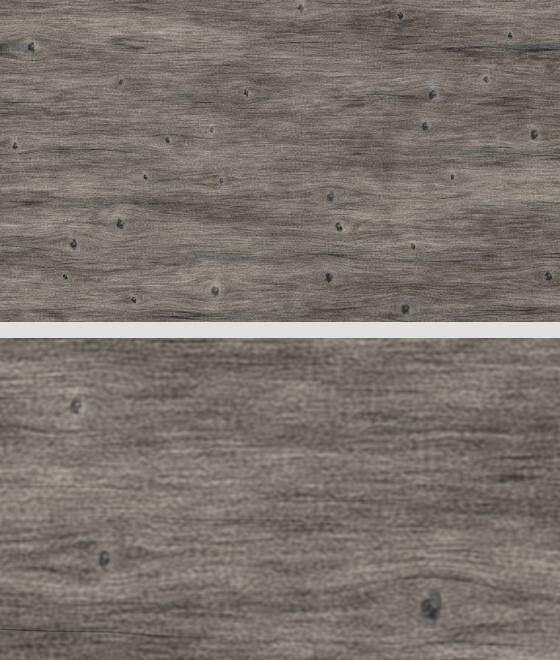
Top, the full canvas; bottom, a detail of the centre.
Reproduce this texture procedurally as a Shadertoy shader.

```glsl
// Weathered grey-brown wood with a horizontal grain: stretched gradient noise
// in several scales, bent around scattered knots, with bluish dark streaks
// and thin cracks along wavering rows.

vec2 hash2(vec2 cell) {
    vec3 q = fract(cell.xyx * vec3(0.1031, 0.1030, 0.0973));
    q += dot(q, q.yzx + 33.33);
    return fract((q.xx + q.yz) * q.zy);
}

float corner(vec2 cell, vec2 offset) {
    return dot(hash2(cell) * 2.0 - 1.0, offset);
}

float gradientNoise(vec2 p) {
    vec2 i = floor(p), f = p - i, e = vec2(1.0, 0.0);
    vec2 u = f * f * f * (f * (f * 6.0 - 15.0) + 10.0);
    return mix(mix(corner(i, f), corner(i + e, f - e), u.x),
               mix(corner(i + e.yx, f - e.yx), corner(i + 1.0, f - 1.0), u.x), u.y);
}

// Adds up the nearby knots: x = grain bend, y = dark core, z = pale halo
vec3 knotField(vec2 p) {
    vec3 field = vec3(0.0);
    vec2 cellSize = vec2(0.29, 0.166);
    vec2 home = floor(p / cellSize);
    for (int j = -1; j <= 1; j++)
    for (int i = -1; i <= 1; i++) {
        vec2 cell = home + vec2(i, j);
        vec2 shape = hash2(cell + 71.0);
        if (shape.x > 0.75) continue;
        vec2 d = p - (cell + 0.12 + 0.76 * hash2(cell + 17.0)) * cellSize;
        float size = mix(0.006, 0.0125, shape.y * shape.y);
        float strength = 0.7 + 0.6 * shape.x;
        vec2 k = d / size;
        k.x += 0.5 * k.y * (shape.x - 0.3);
        float r = length(k * vec2(1.0, 0.75)) + 0.9 * gradientNoise(k * 0.9 + cell * 9.0);
        float core = 1.0 - smoothstep(0.5, 1.2, r);
        float pupil = 1.0 - smoothstep(0.1, 0.6, length(k - vec2(0.3, 0.35)));
        field.x += d.y * exp(-dot(k * k, vec2(0.02, 0.06)));
        field.y += strength * core * (1.0 - 0.7 * pupil);
        field.z += 0.8 * exp(-2.5 * (r - 1.5) * (r - 1.5)) * smoothstep(-1.0, 1.5, k.x + k.y)
                 + 0.45 * exp(-dot(k * k, vec2(0.5, 0.025)));
    }
    return field;
}

void mainImage(out vec4 fragColor, in vec2 fragCoord) {
    vec2 p = fragCoord / iResolution.y;
    vec3 knot = knotField(p);

    // Grain coordinates: slow waves plus the bend around knots
    vec2 g = p;
    g.y += 0.016 * gradientNoise(p * vec2(2.0, 5.0) + 3.0)
         + 0.004 * gradientNoise(p * vec2(9.0, 14.0)) - 0.8 * knot.x;

    // Broad bands, streaks and fine fibres
    float broad = gradientNoise(g * vec2(1.0, 8.0) + 11.0)
                + 0.75 * gradientNoise(g * vec2(2.2, 18.0) + 5.0);
    float streak = gradientNoise(g * vec2(3.0, 42.0) + 23.0)
                 + 0.8 * gradientNoise(g * vec2(6.0, 85.0) + 31.0);
    float fibre = gradientNoise(g * vec2(13.0, 150.0) + 47.0)
                + 0.9 * gradientNoise(g * vec2(32.0, 205.0) + 53.0);
    float speckle = gradientNoise(p * vec2(165.0, 215.0) + 61.0);
    float blotch = gradientNoise(p * vec2(7.0, 13.0) + 67.0)
                 + 0.7 * gradientNoise(p * vec2(22.0, 34.0) + 71.0);

    // Dark streaks along evenly spaced, wavering rows
    float row = (g.y - 0.03) * 6.02 + 0.16 * gradientNoise(p * vec2(4.0, 2.0) + 79.0);
    float fromRow = row - floor(row + 0.5);
    float patches = smoothstep(-0.3, 0.2, gradientNoise(vec2(p.x * 2.2, floor(row + 0.5) * 7.3)));
    float stain = exp(-fromRow * fromRow * 110.0) * patches * (1.0 + 1.5 * streak);
    float paleEdge = exp(-pow((fromRow - 0.17) * 9.0, 2.0)) * patches;

    // Thin cracks, mostly near the rows
    float ridge = abs(gradientNoise(g * vec2(2.5, 42.0) + 83.0));
    float crackMask = smoothstep(-0.1, 0.2, gradientNoise(p * vec2(6.0, 16.0) + 89.0))
                    * (0.4 + 0.6 * exp(-fromRow * fromRow * 25.0));
    float crack = (1.0 - smoothstep(0.01, 0.1, ridge)) * crackMask;

    // Slanted saw marks in a few patches
    float sawMarks = gradientNoise(vec2(p.x * 28.0 + p.y * 45.0, p.y * 85.0 - p.x * 22.0))
                   * smoothstep(0.1, 0.35, gradientNoise(p * vec2(4.0, 8.0) + 97.0));

    float tone = 0.442 + 0.13 * broad + 0.085 * streak + 0.12 * fibre
               + 0.14 * speckle + 0.055 * blotch + 0.13 * sawMarks
               - 0.05 * stain + 0.035 * paleEdge - 0.12 * crack
               + 0.07 * knot.z - 0.25 * knot.y;
    tone = clamp(tone, 0.17, 0.66);

    // Warm grey, cooler in the stains and knots
    vec3 color = tone * vec3(1.07, 1.0, 0.93);
    float cool = clamp(0.6 * stain + 0.8 * knot.y + 0.2 * knot.z + 0.25 * blotch, 0.0, 1.0);
    color += cool * vec3(-0.02, 0.002, 0.02);
    fragColor = vec4(color, 1.0);
}
```
